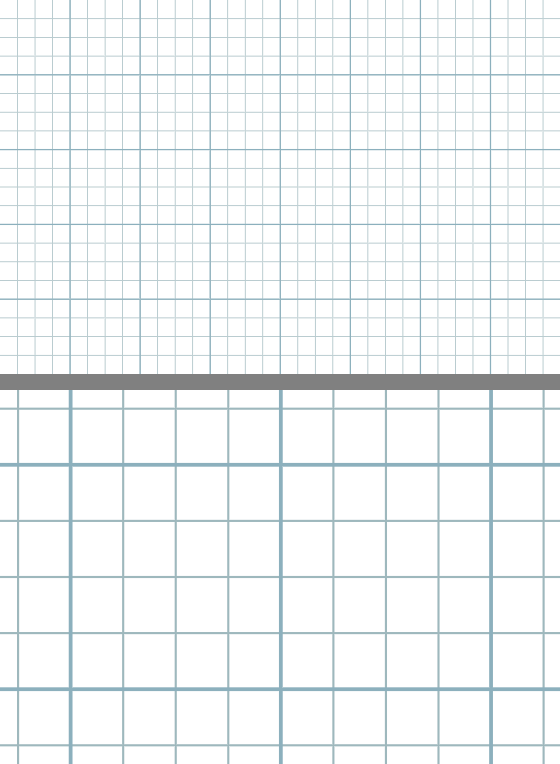
Top, the full canvas; bottom, a detail of the centre.
This pattern is drawn by a WebGL 1 fragment shader. Its source:

```glsl
precision highp float;

uniform vec2 u_resolution;

const vec2 CELLS = vec2(32.0, 20.0);
const float CELLS_PER_BLOCK = 4.0;
const float COLUMN_STRETCH = 1.001;

// Line widths as fractions of the canvas width
const float THIN_WIDTH = 0.00127;
const float THICK_WIDTH = 0.00225;

const vec3 PAPER = vec3(1.0);
const vec3 THIN_INK = vec3(0.62, 0.72, 0.74);
const vec3 THICK_INK = vec3(0.55, 0.69, 0.74);

// Share of a pixel-wide window that a line covers
float lineCoverage(float dist, float width, float pixel) {
  float low = max(dist - 0.5 * pixel, -0.5 * width);
  float high = min(dist + 0.5 * pixel, 0.5 * width);
  return clamp((high - low) / pixel, 0.0, 1.0);
}

// Coverage of the interior rulings along one axis; the canvas border stays bare
float rulings(float coord, float spacing, float count, float width, float pixel) {
  float index = floor(coord / spacing + 0.5);
  float interior = step(0.5, index) * step(index, count - 0.5);
  return interior * lineCoverage(coord - index * spacing, width, pixel);
}

// Both directions of a grid combined
float grid(vec2 p, vec2 spacing, vec2 count, float width, float pixel) {
  float columns = rulings(p.x, spacing.x, count.x, width, pixel);
  float rows = rulings(p.y, spacing.y, count.y, width, pixel);
  return max(columns, rows);
}

void main() {
  float pixel = 1.0 / u_resolution.x;
  vec2 p = gl_FragCoord.xy * pixel;
  vec2 canvas = vec2(1.0, u_resolution.y * pixel);
  vec2 cell = canvas * vec2(COLUMN_STRETCH, 1.0) / CELLS;

  // Fine cells first, then the heavier block lines over them
  float thin = grid(p, cell, CELLS, THIN_WIDTH, pixel);
  float thick = grid(p, cell * CELLS_PER_BLOCK, CELLS / CELLS_PER_BLOCK, THICK_WIDTH, pixel);

  vec3 color = mix(PAPER, THIN_INK, thin);
  color = mix(color, THICK_INK, thick);
  gl_FragColor = vec4(color, 1.0);
}
```
